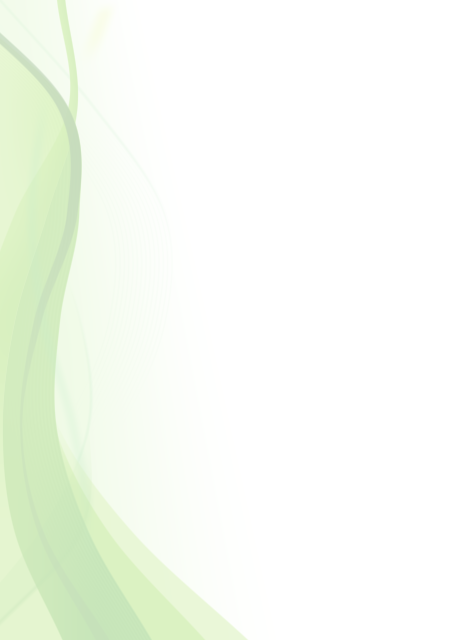
Reproduce this background procedurally as a Shadertoy shader.

```glsl
// Soft green ribbons sweeping down the left side of a white page.
// Each edge is a smooth curve x(t) through seven evenly spaced heights;
// translucent fills between the curves are layered from back to front.

#define GLOW_TOP 33.0
#define GLOW_BOTTOM 66.0
#define ARC_LINES 14
#define ARC_SPACING 0.95
#define HATCH_PITCH 0.75
#define MINT_HALF_WIDTH 1.0

const vec3 GLOW = vec3(0.935, 0.980, 0.895);
const vec3 PALE = vec3(0.905, 0.965, 0.825);
const vec3 LEAF = vec3(0.850, 0.945, 0.745);
const vec3 DEEP = vec3(0.820, 0.920, 0.740);
const vec3 SAGE = vec3(0.775, 0.895, 0.725);
const vec3 GREY = vec3(0.760, 0.840, 0.735);
const vec3 MINT = vec3(0.780, 0.930, 0.800);

// Catmull-Rom curve through seven knots, t from 0 (top) to 6 (bottom)
float curve(float k[7], float t) {
    int i = int(clamp(floor(t), 0.0, 5.0));
    float f = t - float(i);
    float b = k[i], c = k[i + 1];
    float a = i > 0 ? k[max(i - 1, 0)] : 2.0 * b - c;
    float d = i < 5 ? k[min(i + 2, 6)] : 2.0 * c - b;
    return b + 0.5 * f * (c - a + f * (2.0 * a - 5.0 * b + 4.0 * c - d
         + f * (3.0 * (b - c) + d - a)));
}

// Antialiased coverage of the area left of an edge
float leftOf(float x, float edge) {
    float d = edge - x;
    float w = 0.75 * fwidth(d) + 1e-4;
    return smoothstep(-w, w, d);
}

float between(float x, float a, float b) {
    return leftOf(x, b) * (1.0 - leftOf(x, a));
}

float hairline(float x, float center, float halfWidth) {
    return 1.0 - smoothstep(0.0, halfWidth, abs(x - center));
}

void mainImage(out vec4 fragColor, in vec2 fragCoord) {
    vec2 uv = fragCoord / iResolution.xy;
    float x = 100.0 * uv.x;           // percent of the width
    float t = 6.0 * (1.0 - uv.y);     // knot position, downwards

    // Edges of the ribbons
    float body = curve(float[7](-9.5, 14.8, 17.4, 13.2, 12.4, 19.6, 33.3), t);
    float greyIn = curve(float[7](-10.5, 12.5, 14.7, 7.5, 4.4, 8.4, 21.0), t);
    float greyOut = curve(float[7](-7.5, 14.9, 17.0, 9.2, 4.9, 9.7, 24.0), t);
    float leafIn = curve(float[7](12.5, 15.0, 3.3, -4.6, -7.3, -8.0, -8.0), t);
    float leafOut = curve(float[7](14.3, 17.0, 10.4, 3.3, 0.6, 3.3, 13.7), t);
    float mint = curve(float[7](13.0, 9.5, 7.0, 9.5, 16.0, 19.4, 17.0), t);
    float lobeIn = curve(float[7](-9.0, 0.0, 9.0, 17.6, 19.4, 8.4, -11.0), t);
    float lobeOut = curve(float[7](-9.0, 0.0, 8.0, 16.5, 19.6, 17.6, -3.7), t);
    float footIn = curve(float[7](9.0, 9.0, 9.0, 9.0, 12.0, 24.0, 45.0), t);
    float footOut = curve(float[7](7.0, 7.0, 7.0, 7.3, 12.8, 29.3, 54.4), t);
    float arc = curve(float[7](0.0, 20.5, 36.0, 36.3, 26.6, 11.0, -7.0), t);

    // White page with a slanted pale glow
    float reach = mix(GLOW_TOP, GLOW_BOTTOM, t / 6.0);
    float glow = 1.0 - smoothstep(0.0, 1.0, x / reach);
    vec3 col = mix(vec3(1.0), GLOW, glow * mix(0.75, 1.0, smoothstep(0.0, 3.0, t)));

    // Short yellow streak near the top
    float streak = hairline(x, 24.0 - 8.5 * t, 3.0);
    streak *= smoothstep(0.0, 0.15, t) * (1.0 - smoothstep(0.3, 0.65, t));
    col = mix(col, vec3(0.97, 0.99, 0.86), 0.5 * streak);

    // Fan of hairline arcs
    float fanFade = smoothstep(0.9, 2.2, t) * (1.0 - smoothstep(3.0, 4.2, t));
    for (int i = 0; i < ARC_LINES; i++) {
        float n = float(i);
        float line = hairline(x, arc - ARC_SPACING * n, 0.35);
        col = mix(col, MINT, 0.06 * line * fanFade);
    }
    float arcFade = 1.0 - smoothstep(1.2, 2.4, t);
    col = mix(col, MINT, 0.16 * hairline(x, arc, 0.8) * arcFade);

    // Lobe beside the body, then the two flaring feet
    float lobe = leftOf(x, max(lobeIn, lobeOut)) * smoothstep(2.0, 3.2, t);
    col = mix(col, GLOW, 0.45 * lobe);
    col = mix(col, MINT, 0.2 * hairline(x, lobeIn, 0.6) * smoothstep(2.4, 3.8, t));
    float footFade = smoothstep(3.6, 4.7, t);
    col = mix(col, PALE, 0.85 * leftOf(x, footOut) * footFade);
    col = mix(col, LEAF, 0.85 * leftOf(x, footIn) * footFade);

    // Main body: pale outside the leaf ribbon, deeper to its right
    float inside = leftOf(x, body);
    float upperTint = smoothstep(-4.0, 17.0, x) * (1.0 - smoothstep(1.0, 2.6, t));
    vec3 bodyColor = mix(PALE, LEAF, 0.75 * upperTint);
    vec3 deepColor = mix(DEEP, SAGE, smoothstep(3.5, 5.2, t) * smoothstep(2.0, 24.0, x));
    bodyColor = mix(bodyColor, deepColor, 1.0 - leftOf(x, leafOut));
    col = mix(col, bodyColor, 0.94 * inside);

    // Fine hatching that follows the body edge
    float hatch = 0.5 + 0.5 * cos(6.28318 * (body - x) / HATCH_PITCH);
    col += 0.008 * hatch * inside * (1.0 - smoothstep(0.0, 12.0, body - x));

    // Leaf ribbon, fading as it widens downwards
    float leaf = between(x, leafIn, leafOut);
    float leafFade = mix(0.85, 0.6, smoothstep(0.8, 1.8, t)) + 0.25 * smoothstep(2.0, 3.0, t);
    leafFade *= 1.0 - 0.9 * smoothstep(3.0, 5.0, t);
    col = mix(col, LEAF, leaf * leafFade);
    col = mix(col, DEEP, 0.35 * leaf * smoothstep(leafIn, leafOut, x) * (1.0 - smoothstep(2.5, 4.5, t)));

    // Mint veil and the lower crossing ribbon
    float mintFade = smoothstep(0.8, 1.5, t) * (1.0 - smoothstep(4.4, 5.4, t));
    col = mix(col, MINT, 0.22 * hairline(x, mint, 2.0 * MINT_HALF_WIDTH) * mintFade);
    float crossing = between(x, lobeIn, lobeOut) * smoothstep(4.0, 4.8, t);
    col = mix(col, SAGE, 0.16 * crossing);
    col = mix(col, SAGE, 0.3 * hairline(x, lobeOut, 1.2) * smoothstep(4.3, 5.4, t));

    // Grey-green ribbon on top
    float greyFade = mix(0.72, 0.3, smoothstep(1.2, 4.0, t));
    col = mix(col, GREY, between(x, greyIn, greyOut) * greyFade);

    fragColor = vec4(clamp(col, 0.0, 1.0), 1.0);
}
```
